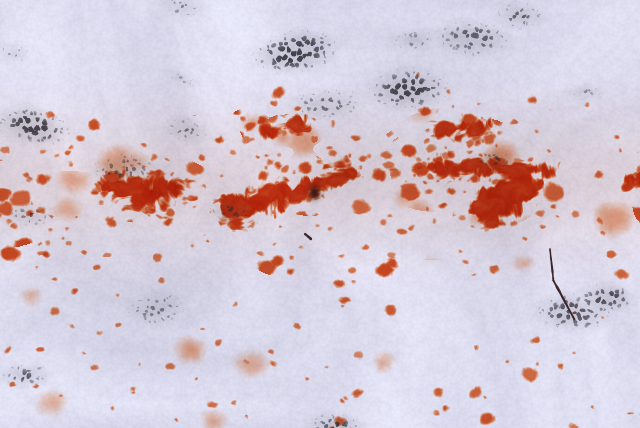
Reproduce this texture procedurally as a Shadertoy shader.

```glsl
// Trampled snow crossed by a band of rust-red stains, with dark debris and a twig.
// Snow relief is layered sines plus cellular noise; stains are capsule pools and
// scattered cell drops, and they tint the snow by absorbing light.

const vec3 SNOW_SHADE = vec3(0.70, 0.69, 0.77);
const vec3 SNOW_LIGHT = vec3(0.91, 0.91, 0.985);
const vec3 STAIN_ABSORB = vec3(0.20, 1.65, 2.75);
const vec3 DEBRIS = vec3(0.15, 0.14, 0.17);
const vec3 TWIG = vec3(0.24, 0.15, 0.17);

vec3 hash3(vec2 p) {
    vec3 q = fract(p.xyx * vec3(0.1031, 0.1030, 0.0973));
    q += dot(q, q.yxz + 33.33);
    return fract((q.xxy + q.yzz) * q.zyx);
}

// Layered, domain-warped sines, roughly -0.7 to 0.7
float ripples(vec2 p, int layers) {
    float sum = 0.0, amp = 0.5;
    for (int i = 0; i < layers; i++) {
        p = mat2(0.8, 0.6, -0.6, 0.8) * p * 1.7 + 1.3;
        p += 0.7 * sin(p.yx + float(i));
        sum += amp * sin(p.x) * sin(p.y);
        amp *= 0.68;
    }
    return sum;
}

// Distance to the nearest cell point
float cellular(vec2 p) {
    vec2 id = floor(p);
    float nearest = 2.0;
    for (int y = -1; y <= 1; y++)
        for (int x = -1; x <= 1; x++) {
            vec2 c = id + vec2(x, y);
            nearest = min(nearest, length(p - c - hash3(c).xy));
        }
    return nearest;
}

// Distance to a rounded segment
float capsule(vec2 p, vec2 a, vec2 b, float radius) {
    vec2 ab = b - a;
    float t = clamp(dot(p - a, ab) / dot(ab, ab), 0.0, 1.0);
    return length(p - a - ab * t) - radius;
}

float glow(vec2 p, vec2 centre, vec2 size) {
    vec2 q = (p - centre) / size;
    return exp(-dot(q, q));
}

// Chance of a drop: dense along the band, sparse below it, rare above
float splatter(vec2 p) {
    float band = glow(p, vec2(p.x, 0.56 + 0.05 * sin(p.x * 3.0 - 1.6)), vec2(1.0, 0.12));
    float clumps = clamp(0.5 + 1.1 * ripples(p * 3.0, 2), 0.1, 1.0);
    float cluster = glow(p, vec2(1.09, 0.66), vec2(0.15, 0.08))
                  + 0.7 * glow(p, vec2(0.68, 0.71), vec2(0.10, 0.04));
    return 0.55 * band * clumps + 0.8 * cluster + 0.07 * smoothstep(0.82, 0.5, p.y);
}

// Round drops, at most one per cell; returns coverage weighted by strength
float drops(vec2 p, float cells, float seed, float chance, float blur) {
    vec2 g = p * cells, id = floor(g);
    float cover = 0.0;
    for (int y = -1; y <= 1; y++)
        for (int x = -1; x <= 1; x++) {
            vec2 c = id + vec2(x, y);
            vec3 h = hash3(c + seed), k = hash3(c + seed + 71.0);
            float radius = mix(0.13, 0.47, h.z * h.z);
            float edge = length((g - c - h.xy) * vec2(1.0, 1.2)) - radius;
            float on = step(k.x, chance) * mix(0.6, 1.0, k.y);
            cover = max(cover, on * smoothstep(blur, -blur, edge));
        }
    return cover;
}

// Large soaked patches with lobed edges
float pools(vec2 p, float rough) {
    float d = capsule(p, vec2(0.26, 0.56), vec2(0.42, 0.56), 0.020);
    d = min(d, capsule(p, vec2(0.33, 0.54), vec2(0.37, 0.55), 0.030));
    d = min(d, capsule(p, vec2(0.54, 0.51), vec2(0.66, 0.54), 0.030));
    d = min(d, capsule(p, vec2(0.66, 0.54), vec2(0.82, 0.60), 0.015));
    d = min(d, capsule(p, vec2(1.15, 0.52), vec2(1.22, 0.56), 0.044));
    d = min(d, capsule(p, vec2(1.00, 0.61), vec2(1.29, 0.60), 0.012));
    d = min(d, capsule(p, vec2(1.03, 0.70), vec2(1.13, 0.70), 0.014));
    d = min(d, capsule(p, vec2(0.62, 0.69), vec2(0.70, 0.71), 0.014));
    d = min(d, capsule(p, vec2(1.48, 0.58), vec2(1.52, 0.59), 0.014));
    return smoothstep(0.010, -0.010, d + rough);
}

void mainImage(out vec4 fragColor, in vec2 fragCoord) {
    vec2 p = fragCoord / iResolution.y;

    // Snow: broad hollows, lumps and fine crust
    float broad = ripples(p * 3.5, 5);
    float crust = cellular(p * 42.0 + broad) - 0.45;
    float grain = cellular(p * 115.0) - 0.45;
    float light = 0.73 + 0.26 * broad - 0.13 * crust - 0.16 * grain;
    vec3 color = mix(SNOW_SHADE, SNOW_LIGHT, clamp(light, 0.0, 1.15));

    // Stains: pools, two sizes of drops and a faint wash
    float fray = ripples(p * 32.0, 4);
    vec2 frayed = p + 0.006 * vec2(fray, ripples(p * 32.0 + 9.0, 4));
    float chance = splatter(p);
    float pool = pools(p, 0.022 * fray + 0.035 * (cellular(p * 30.0) - 0.45));
    float spots = max(drops(frayed, 21.0, 3.0, chance, 0.11),
                      0.7 * drops(frayed, 46.0, 17.0, chance * 0.7, 0.17));
    float wash = 0.25 * drops(frayed, 13.0, 40.0, chance * 0.5, 0.30);
    float stain = max(max(pool * (0.98 + 0.25 * fray), 0.75 * spots), wash);
    stain += 0.035 * glow(p, vec2(p.x, 0.57), vec2(1.0, 0.16));
    color *= exp(-STAIN_ABSORB * stain);

    // Debris: grey veils holding small dark specks
    float veil = drops((p + 0.02 * broad) * vec2(1.0, 1.7), 6.0, 8.0, 0.24, 0.28);
    float speck = smoothstep(0.09, -0.09, cellular(frayed * 62.0) - 0.42 * veil);
    color = mix(color, DEBRIS, veil * (0.14 + 0.72 * speck));
    float pit = glow(p, vec2(0.735, 0.55), vec2(0.012, 0.016));
    color = mix(color, DEBRIS * 0.6, 0.8 * pit);

    // Twig and a short broken piece
    float twig = capsule(p, vec2(1.285, 0.418), vec2(1.293, 0.345), 0.0018);
    twig = min(twig, capsule(p, vec2(1.293, 0.345), vec2(1.342, 0.254), 0.0022));
    twig = min(twig, capsule(p, vec2(0.713, 0.453), vec2(0.726, 0.442), 0.0028));
    color = mix(color, TWIG, smoothstep(0.0018, -0.0012, twig + 0.001 * fray));

    fragColor = vec4(color, 1.0);
}
```
